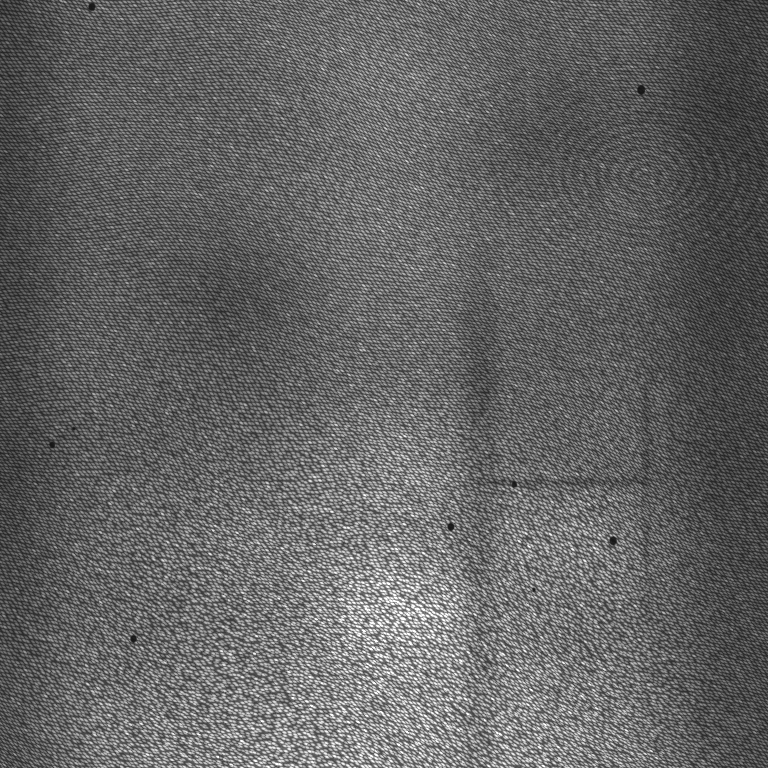
Reproduce this texture procedurally as a Shadertoy shader.

```glsl
// Grey woven cloth: fine slanted stitches, soft folds of light and a few dark specks.
#define COLUMNS 182.0
#define ROWS 226.0
#define BASE_TONE 0.362
#define LIGHT_CONTRAST 1.3
#define GAP_SHADE 0.63
#define STITCH_SHADE 1.47
#define SLANT 0.45
#define SPECKS 9
#define SPECK_RADIUS 0.0045

vec2 hash2(vec2 p) {
    vec3 q = fract(p.xyx * vec3(0.1031, 0.1030, 0.0973));
    q += dot(q, q.yzx + 33.33);
    return fract((q.xx + q.yz) * q.zy);
}

// Soft elliptical pool of light.
float glow(vec2 p, vec2 centre, vec2 size) {
    vec2 d = (p - centre) / size;
    return exp(-dot(d, d));
}

// Soft-ended interval.
float band(float x, float low, float high, float soft) {
    return smoothstep(low - soft, low + soft, x)
         * (1.0 - smoothstep(high - soft, high + soft, x));
}

// Slow pull of the cloth that bends the rows.
vec2 stretchCloth(vec2 p) {
    float pull = 0.12 * p.x + 0.020 * sin(5.0 * p.x + 2.0 * p.y + 1.2)
               + 0.008 * sin(11.0 * p.x - 6.0 * p.y)
               + 0.003 * sin(23.0 * p.x + 17.0 * p.y);
    float shift = 0.012 * sin(6.0 * p.y + 1.0) + 0.005 * sin(15.0 * p.y + 8.0 * p.x);
    return p + vec2(shift, pull);
}

// Cellular noise on a brick lattice: x is stitch coverage, y its random shade.
vec2 weave(vec2 p, float disorder) {
    vec2 q = stretchCloth(p) * vec2(COLUMNS, ROWS);
    float nearest = 9.0;
    float shade = 0.0;
    for (int j = -1; j <= 1; j++) {
        float row = floor(q.y) + float(j);
        float stagger = 0.5 * mod(row, 2.0);
        for (int i = -1; i <= 1; i++) {
            vec2 cell = vec2(floor(q.x - stagger) + float(i), row);
            vec2 rnd = hash2(cell + 400.0);
            vec2 d = q - cell - vec2(0.5 + stagger, 0.5) - (rnd - 0.5) * disorder;
            d.y += SLANT * d.x;
            float dist = length(d * vec2(0.75, 1.08));
            if (dist < nearest) {
                nearest = dist;
                shade = hash2(cell + 71.0).x;
            }
        }
    }
    return vec2(1.0 - smoothstep(0.1, 0.58, nearest), shade);
}

// Broad light and shadow across the cloth.
float lighting(vec2 p) {
    float tone = 0.0;
    tone += 0.17 * glow(p, vec2(0.52, 0.21), vec2(0.10, 0.07));
    tone += 0.18 * glow(p, vec2(0.50, 0.00), vec2(0.38, 0.22));
    tone += 0.10 * glow(p, vec2(0.52, 0.38), vec2(0.12, 0.10));
    tone += 0.08 * glow(p, vec2(0.72, 0.30), vec2(0.12, 0.08));
    tone += 0.05 * glow(p, vec2(0.33, 0.29), vec2(0.12, 0.06));
    tone += 0.06 * glow(p, vec2(0.51, 0.82), vec2(0.14, 0.28));
    tone -= 0.06 * glow(p, vec2(0.31, 0.60), vec2(0.10, 0.09));
    tone -= 0.06 * glow(p, vec2(0.72, 0.82), vec2(0.13, 0.08));
    // Dark borders and pressed folds.
    tone -= 0.08 * (1.0 - smoothstep(0.0, 0.13, p.x));
    tone -= 0.09 * smoothstep(0.80, 0.95, p.x);
    tone -= 0.06 * band(p.x, 0.605, 0.645, 0.02) * (1.0 - smoothstep(0.5, 0.75, p.y));
    tone -= 0.08 * band(p.y, 0.368, 0.376, 0.006) * band(p.x, 0.63, 0.84, 0.02);
    tone -= 0.06 * band(p.x, 0.838, 0.845, 0.006) * band(p.y, 0.20, 0.50, 0.03);
    // Cloudy unevenness and faint rings.
    tone += 0.012 * sin(9.0 * p.x + 3.0 * sin(7.0 * p.y)) * sin(11.0 * p.y + 2.0 * p.x);
    float ring = length((p - vec2(0.84, 0.77)) * vec2(1.0, 1.4));
    tone += 0.025 * sin(430.0 * ring + 3.0 * sin(19.0 * p.y)) * exp(-ring * ring * 30.0);
    return BASE_TONE + LIGHT_CONTRAST * tone;
}

// Scattered dark specks, mostly small.
float specks(vec2 p, float pixel) {
    float cover = 0.0;
    for (int i = 0; i < SPECKS; i++) {
        vec2 centre = hash2(vec2(float(i) * 7.3 + 5.0, 23.0));
        float size = SPECK_RADIUS * mix(0.4, 1.2, hash2(centre * 91.0).x);
        float dist = length((p - centre) * vec2(1.0, 0.85));
        cover = max(cover, 1.0 - smoothstep(size - pixel, size + pixel, dist));
    }
    return cover;
}

void mainImage(out vec4 fragColor, in vec2 fragCoord) {
    vec2 uv = fragCoord / iResolution.xy;
    float pixel = 1.0 / iResolution.y;

    // Stitches loosen towards the lower middle.
    float loose = (1.0 - smoothstep(0.1, 0.68, uv.y)) * band(uv.x, 0.08, 0.92, 0.16);
    vec2 stitch = weave(uv, mix(0.25, 0.7, loose));

    // Fade the stitches where they become too small to resolve.
    float cover = mix(stitch.x, 0.4, smoothstep(0.5, 1.0, ROWS * pixel));
    float shade = mix(GAP_SHADE, STITCH_SHADE, cover);
    shade *= 1.0 + (stitch.y - 0.5) * mix(0.25, 0.4, loose);
    shade += 0.3 * cover * smoothstep(0.97, 1.0, stitch.y);

    float grey = lighting(uv) * shade;
    grey = mix(grey, 0.07, 0.9 * specks(uv, pixel));
    fragColor = vec4(vec3(clamp(grey, 0.0, 1.0)), 1.0);
}
```
